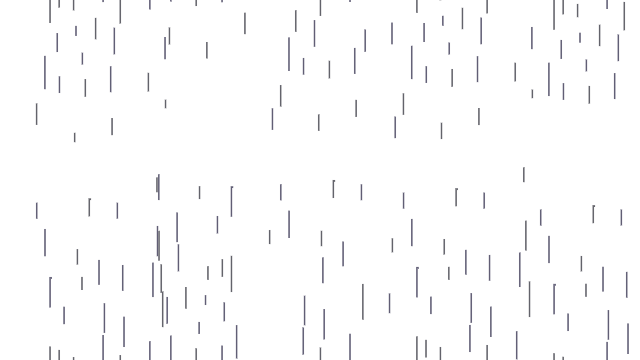
Write a Shadertoy shader that draws this pattern.

```glsl
// Thin slate rain strokes on white, with a clear band across the middle.
// One motif of wavering columns repeats in strips, one of them mirrored;
// each strip is shifted and wraps from the bottom edge to the top.

const vec3 PAPER = vec3(1.0);
const vec3 SLATE = vec3(0.38, 0.37, 0.46);
const vec3 GRAPHITE = vec3(0.39, 0.39, 0.42);

// All lengths are hundredths of the canvas height, measured downward.
const float HEIGHT = 100.0;
const float HALF_WIDTH = 0.21;
const float BASE_LENGTH = 5.0;
const float LENGTH_JITTER = 1.1;
const float BAND_TOP = 39.5;      // strokes stop here
const float BAND_BOTTOM = 45.5;   // and start again here
const float LAST_START = 37.5;
const float HOOK_SIZE = 0.25;
const float HOOK_SHARE = 0.06;
const float EDGE_SOFTNESS = 1.25; // in output pixels

// Strips: horizontal offset, vertical shift, first and last stroke start.
const int STRIP_COUNT = 7;
const int MIRRORED_STRIP = 1;
const vec4 STRIPS[7] = vec4[7](
    vec4(0.0, 0.0, 0.0, 200.0),
    vec4(78.2, 74.8, 73.5, 140.0),
    vec4(67.8, -5.1, 0.0, 73.6),
    vec4(55.6, -2.1, 73.6, 113.0),
    vec4(67.8, -5.1, 115.0, 200.0),
    vec4(101.9, -2.8, 0.0, 200.0),
    vec4(140.0, 1.9, 0.0, 127.0));
// First and last column that each strip shows.
const ivec2 SPANS[7] = ivec2[7](ivec2(1, 6), ivec2(1, 5), ivec2(0, 5),
    ivec2(4, 6), ivec2(0, 5), ivec2(0, 6), ivec2(1, 5));

// Columns: fall is start, spacing, wave reach and wave rate;
// sway is start, wave reach and wave rate.
const vec4 FALL[7] = vec4[7](
    vec4(69.0, 20.4, -5.1, 1.5),
    vec4(56.3, 13.3, -6.9, 1.05),
    vec4(85.2, 12.0, 0.0, 1.0),
    vec4(69.2, 12.6, 5.6, 4.2),
    vec4(55.1, 13.4, 3.9, 1.25),
    vec4(56.3, 13.4, 5.0, 0.9),
    vec4(49.3, 11.6, 3.2, 1.5));
const vec3 SWAY[7] = vec3[7](
    vec3(7.1, -0.8, 1.5),
    vec3(10.2, 3.9, 0.63),
    vec3(17.8, -1.9, 0.8),
    vec3(21.5, 1.4, 2.0),
    vec3(24.8, 4.3, 0.68),
    vec3(32.6, 1.9, 0.9),
    vec3(43.6, 2.4, 2.9));
const int STROKES[7] = int[7](4, 6, 4, 6, 6, 7, 8);
// How much longer the strokes grow halfway down each column.
const float SWELL[7] = float[7](2.0, 4.5, -0.8, -1.6, 2.5, 3.5, 4.5);

float hash(vec2 p) {
    return fract(sin(dot(p, vec2(127.1, 311.7))) * 43758.5453);
}

float boxDistance(vec2 p, vec2 halfSize) {
    vec2 d = abs(p) - halfSize;
    return length(max(d, 0.0)) + min(max(d.x, d.y), 0.0);
}

// Distance to one stroke hanging from its top, sometimes with a hook.
float strokeDistance(vec2 q, float size, bool hooked) {
    float d = boxDistance(q - vec2(0.0, 0.5 * size), vec2(HALF_WIDTH, 0.5 * size));
    float hook = boxDistance(q - vec2(HOOK_SIZE), vec2(HOOK_SIZE));
    return hooked ? min(d, hook) : d;
}

// Returns the nearest distance in x and that stroke's tint in y.
vec2 rain(vec2 p) {
    vec2 nearest = vec2(HEIGHT, 0.0);
    for (int s = 0; s < STRIP_COUNT; s++) {
        vec4 strip = STRIPS[s];
        float facing = s == MIRRORED_STRIP ? -1.0 : 1.0;
        float localX = (p.x - strip.x) * facing;
        for (int c = SPANS[s].x; c <= SPANS[s].y; c++) {
            vec4 fall = FALL[c];
            vec3 sway = SWAY[c];
            // Skip columns too far to the side to touch this place.
            if (abs(localX - sway.x) > abs(sway.y) + 2.0) continue;
            for (int k = 0; k < STROKES[c]; k++) {
                float n = float(k);
                vec2 id = vec2(float(c), n);
                float x = sway.x + sway.y * sin(sway.z * n);
                float start = fall.x + fall.y * n + fall.z * sin(fall.w * n);
                if (start < strip.z || start > strip.w) continue;

                // Wrap into the canvas and keep the clear band empty.
                float top = mod(start + strip.y, HEIGHT);
                if (top > LAST_START && top < BAND_BOTTOM) continue;
                float size = BASE_LENGTH + SWELL[c] * sin(0.55 * n)
                           + LENGTH_JITTER * (2.0 * hash(id) - 1.0);
                if (top < BAND_TOP) size = min(size, BAND_TOP - top);

                float down = mod(p.y - top + 25.0, HEIGHT) - 25.0;
                vec2 q = vec2((localX - x) * facing, down);
                float d = strokeDistance(q, size, hash(id + 41.1) < HOOK_SHARE);
                if (d < nearest.x) nearest = vec2(d, hash(id + 57.5));
            }
        }
    }
    return nearest;
}

void mainImage(out vec4 fragColor, in vec2 fragCoord) {
    float pixel = HEIGHT / iResolution.y;
    vec2 p = vec2(fragCoord.x, iResolution.y - fragCoord.y) * pixel;
    vec2 stroke = rain(p);
    float soft = 0.5 * EDGE_SOFTNESS * pixel;
    float cover = 1.0 - smoothstep(-soft, soft, stroke.x);
    vec3 ink = mix(SLATE, GRAPHITE, step(0.5, stroke.y));
    fragColor = vec4(mix(PAPER, ink, cover), 1.0);
}
```
